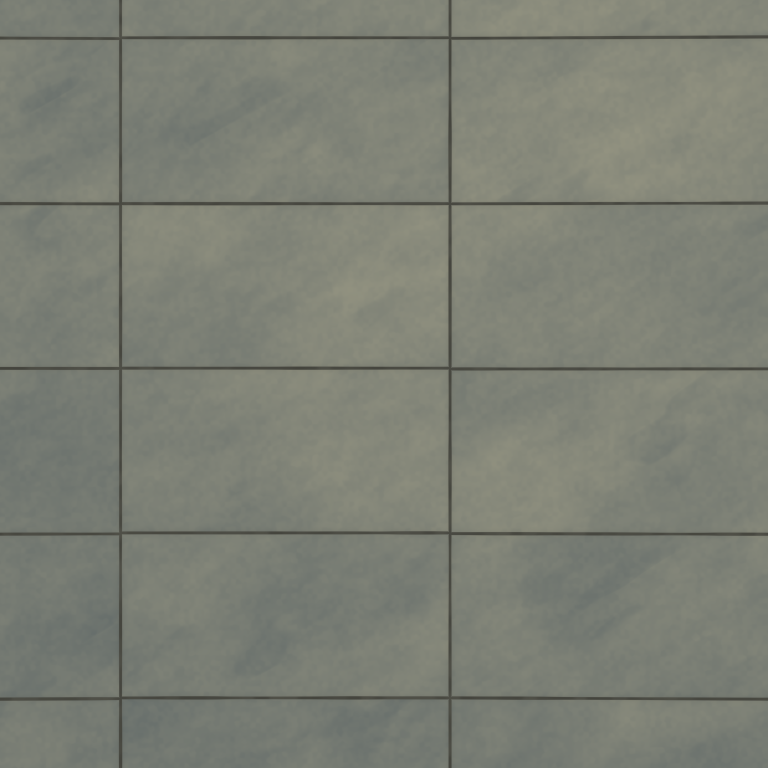
A Shadertoy shader for this texture:

```glsl
#define TILE vec2(0.429, 0.2148)
#define JOINT_ORIGIN vec2(0.157, 0.0911)
#define JOINT_HALF 0.0019
#define JOINT_JITTER 0.0022
#define BOW 0.010
#define CLOUD_AMOUNT 0.62
#define GRAIN_AMOUNT 0.13
#define STREAK_AMOUNT 0.16
#define LIGHT_CENTRE vec2(0.68, 0.80)
#define COOL_SLATE vec3(0.40, 0.43, 0.42)
#define WARM_SLATE vec3(0.57, 0.57, 0.50)
#define JOINT_COLOR vec3(0.29, 0.29, 0.26)

vec3 hash3(vec2 p) {
    vec3 q = fract(p.xyx * vec3(0.1031, 0.1030, 0.0973));
    q += dot(q, q.yxz + 33.33);
    return fract((q.xxy + q.yzz) * q.zyx);
}

// Soft cellular noise: random values blended around scattered points
float cellNoise(vec2 p) {
    vec2 cell = floor(p), f = p - cell;
    float sum = 0.0, total = 0.0;
    for (int y = -1; y <= 1; y++)
    for (int x = -1; x <= 1; x++) {
        vec2 o = vec2(x, y);
        vec3 h = hash3(cell + o);
        vec2 d = o + 0.2 + 0.6 * h.xy - f;
        float weight = exp(-6.0 * dot(d, d));
        sum += weight * h.z;
        total += weight;
    }
    return sum / total;
}

// Layered clouds, centred on zero
float clouds(vec2 p) {
    float sum = 0.0, amp = 0.5;
    for (int i = 0; i < 4; i++) {
        sum += amp * (cellNoise(p) - 0.5);
        p = mat2(1.6, 1.2, -1.2, 1.6) * p + 17.3;
        amp *= 0.52;
    }
    return sum;
}

void mainImage(out vec4 fragColor, in vec2 fragCoord) {
    vec2 p = fragCoord / iResolution.xy;
    float px = 1.0 / min(iResolution.x, iResolution.y);

    // Tile grid: rows fan out slightly, joints step a little per column
    float fan = 1.0 + BOW * max(abs(p.x - 0.37) - 0.2, 0.0);
    vec2 grid = (vec2(p.x, 0.5 + (p.y - 0.5) / fan) - JOINT_ORIGIN) / TILE;
    vec2 nearest = floor(grid + 0.5);
    float column = floor(grid.x);
    float stepY = hash3(vec2(column, nearest.y) + 41.0).x - 0.5;
    grid.y += JOINT_JITTER * stepY / TILE.y;
    vec2 tile = floor(grid);
    vec2 toJoint = (grid - nearest) * TILE;

    // Mottled stone, shifted per tile and drawn out along a rising diagonal
    vec3 rnd = hash3(tile + 23.0);
    vec2 along = mat2(0.85, -0.53, 0.53, 0.85) * p + rnd.xy * 40.0;
    float tone = 0.23 + 0.5 * exp(-1.8 * dot(p - LIGHT_CENTRE, p - LIGHT_CENTRE));
    tone += CLOUD_AMOUNT * clouds(along * vec2(5.0, 8.0) + 50.0);
    tone += 0.07 * (rnd.z - 0.5);

    // Fine grain and a few dark smears
    tone += GRAIN_AMOUNT * (cellNoise(p * 150.0 + 9.0) - 0.5);
    tone += GRAIN_AMOUNT * (cellNoise(along * vec2(38.0, 70.0)) - 0.5);
    float smear = smoothstep(0.60, 0.90, cellNoise(along * vec2(13.0, 44.0) + 80.0));
    float patches = smoothstep(0.55, 0.80, cellNoise(along * 6.0 + 30.0));
    tone -= STREAK_AMOUNT * smear * patches;

    // Slightly worn, paler edge just below each horizontal joint
    float below = -toJoint.y - JOINT_HALF;
    tone += 0.09 * smoothstep(0.0, 0.001, below) * exp(-max(below, 0.0) * 450.0);
    vec3 color = mix(COOL_SLATE, WARM_SLATE, clamp(tone, -0.1, 1.1));

    // Joints with uneven width and a soft shadow
    float uneven = 0.85 + 0.3 * cellNoise(p * 14.0 + 5.0);
    float d = min(abs(toJoint.x), abs(toJoint.y)) - JOINT_HALF * uneven;
    color *= 1.0 - 0.06 * exp(-max(d, 0.0) * 350.0);
    vec3 grout = JOINT_COLOR * (0.92 + 0.16 * cellNoise(p * 60.0));
    color = mix(grout, color, smoothstep(-0.7 * px, 0.7 * px, d));

    fragColor = vec4(color, 1.0);
}
```
